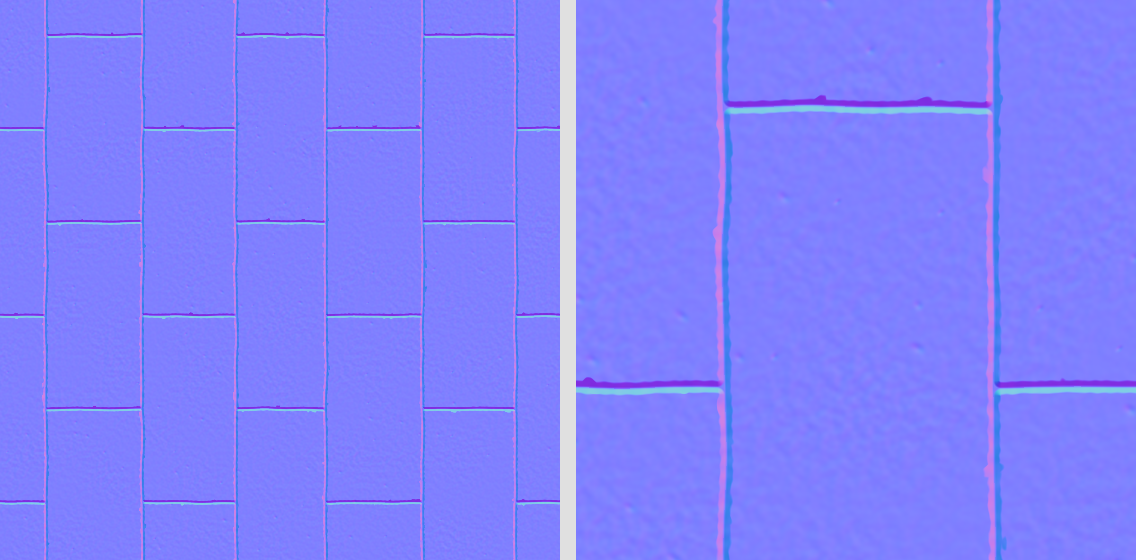
Left: the whole. Right: its middle third, enlarged.
Give the GLSL for this texture map, as a three.js fragment shader.

```glsl
// Tangent-space normal map of upright running-bond bricks with thin worn joints.
varying vec2 vUv;

const float COLUMNS = 6.0;
const float ROWS = 3.0;
const float FIRST_JOINT_Y = 0.103;     // lowest joint of the odd columns
const float NARROW_SHIFT = -0.0015;    // sideways shift of every third joint
const float WIDE_SHIFT = 0.0045;       // sideways shift of the others
const float JOINT_WOBBLE = 0.0028;
const float BEVEL = 0.0036;            // width of one sloped side of a joint
const float SOFT = 0.0008;
const float CORNER = 0.0045;
const vec2 SLOPE_POS = vec2(0.60, 0.76);  // right and top bevels
const vec2 SLOPE_NEG = vec2(0.58, 0.84);  // left and bottom bevels
const float EDGE_ROUGH = 0.0016;
const float CHIP_DEPTH = 0.0025;
const float GRAIN = 0.030;
const float PIT_GRID = 34.0;
const float PIT_CHANCE = 0.13;
const float PIT_SLOPE = 0.30;

vec2 hash2(vec2 p) {
  vec2 q = vec2(dot(p, vec2(127.1, 311.7)), dot(p, vec2(269.5, 183.3)));
  return fract(sin(q) * 43758.5);
}

float cornerDot(vec2 cell, vec2 offset, vec2 period) {
  float angle = 6.2832 * hash2(mod(cell, period)).x;
  return dot(vec2(cos(angle), sin(angle)), offset);
}

// Gradient noise that tiles after the given number of cells
float gradientNoise(vec2 p, vec2 period) {
  vec2 i = floor(p), f = fract(p);
  vec2 u = f * f * f * (f * (f * 6.0 - 15.0) + 10.0);
  vec2 x = vec2(1.0, 0.0), y = vec2(0.0, 1.0);
  float low = mix(cornerDot(i, f, period), cornerDot(i + x, f - x, period), u.x);
  float high = mix(cornerDot(i + y, f - y, period), cornerDot(i + 1.0, f - 1.0, period), u.x);
  return mix(low, high, u.y);
}

float tiledNoise(vec2 uv, float cells) {
  return gradientNoise(uv * cells, vec2(cells));
}

// Horizontal place of the joint to the left of a column
float jointX(float column, float y) {
  float shift = mod(column, 3.0) < 0.5 ? NARROW_SHIFT : WIDE_SHIFT;
  float id = mod(column, COLUMNS);
  float wobble = gradientNoise(vec2(id * 3.0 + 0.5, y * 14.0), vec2(18.0, 14.0));
  return (column + 0.5) / COLUMNS + shift + JOINT_WOBBLE * wobble;
}

// Slope of the rounded bevel around one brick
vec2 bevelSlope(vec2 p, vec2 halfSize, vec2 uv) {
  vec2 q = abs(p) - halfSize + CORNER;
  float d = length(max(q, 0.0)) + min(max(q.x, q.y), 0.0) - CORNER;
  vec2 axis = q.x > q.y ? vec2(1.0, 0.0) : vec2(0.0, 1.0);
  vec2 dir = min(q.x, q.y) > 0.0 ? normalize(q) : axis;
  dir *= sign(p);

  float rough = tiledNoise(uv, 170.0);
  float chip = smoothstep(0.32, 0.50, tiledNoise(uv + 0.37, 64.0));
  float worn = d + EDGE_ROUGH * rough * mix(0.5, 1.0, abs(dir.x)) + CHIP_DEPTH * chip;
  float rise = smoothstep(-BEVEL - SOFT, -BEVEL + SOFT, worn);
  float fall = 1.0 - smoothstep(-1.5 * SOFT, 0.5 * SOFT, d);
  float strength = 1.0 + 0.7 * dir.x * tiledNoise(uv + 0.11, 120.0);
  return dir * mix(SLOPE_NEG, SLOPE_POS, step(0.0, dir)) * rise * fall * strength;
}

float grainHeight(vec2 uv) {
  return tiledNoise(uv, 105.0) + 0.5 * tiledNoise(uv + 0.23, 190.0);
}

// Fine surface slope, stronger in patches
vec2 grainSlope(vec2 uv) {
  float e = 0.002;
  float h = grainHeight(uv);
  vec2 change = h - vec2(grainHeight(uv + vec2(e, 0.0)), grainHeight(uv + vec2(0.0, e)));
  float patchy = 0.8 + 0.8 * tiledNoise(uv, 13.0);
  return GRAIN * patchy * change / (e * 105.0);
}

// Sparse small dents, one at most in each grid cell
vec2 pitSlope(vec2 uv) {
  vec2 cell = floor(uv * PIT_GRID);
  vec2 place = 0.25 + 0.5 * hash2(cell + 17.0);
  vec2 pick = hash2(cell + 71.0);
  float radius = mix(0.0015, 0.0030, pick.y);
  vec2 rel = (uv - (cell + place) / PIT_GRID) / radius;
  rel.x += rel.y * (pick.y - 0.5);
  return -rel * exp(-dot(rel, rel)) * PIT_SLOPE * step(pick.x, PIT_CHANCE);
}

void main() {
  vec2 uv = vUv;

  // Column between two uneven joints
  float column = floor(uv.x * COLUMNS - 0.5);
  if (uv.x < jointX(column, uv.y)) column -= 1.0;
  else if (uv.x >= jointX(column + 1.0, uv.y)) column += 1.0;
  float left = jointX(column, uv.y);
  float right = jointX(column + 1.0, uv.y);

  // Row, staggered by half a brick in even columns
  float stagger = mod(column, 2.0) < 0.5 ? 0.5 : 0.0;
  float bend = 0.0022 * gradientNoise(vec2(uv.x * 18.0, 0.5), vec2(18.0, 1.0));
  float row = fract((uv.y - FIRST_JOINT_Y + bend) * ROWS - stagger);
  vec2 local = vec2(uv.x - 0.5 * (left + right), (row - 0.5) / ROWS);
  vec2 halfSize = 0.5 * vec2(right - left, 1.0 / ROWS);

  vec2 slope = bevelSlope(local, halfSize, uv) + grainSlope(uv) + pitSlope(uv);
  vec3 normal = normalize(vec3(slope, 1.0));
  gl_FragColor = vec4(normal * 0.5 + 0.5, 1.0);
}
```
